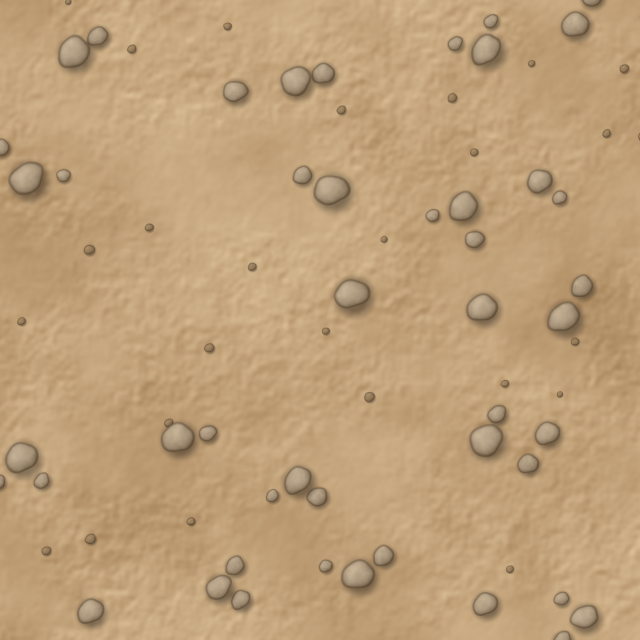
Give the GLSL for this texture, as a WebGL 1 fragment shader.

```glsl
precision highp float;
uniform vec2 u_resolution;

const vec3 SAND_DARK = vec3(0.705, 0.572, 0.410);
const vec3 SAND_LIGHT = vec3(0.832, 0.718, 0.560);
const vec3 STONE_DARK = vec3(0.31, 0.24, 0.16);
const vec3 STONE_LIGHT = vec3(0.75, 0.67, 0.56);
const vec3 GRIT_LIGHT = vec3(0.64, 0.53, 0.39);
const vec2 TO_LIGHT = vec2(-0.64, 0.77);

float hash(vec2 p) {
  vec3 q = fract(p.xyx * vec3(0.1031, 0.1030, 0.0973));
  q += dot(q, q.yzx + 33.33);
  return fract((q.x + q.y) * q.z);
}

vec2 hash2(vec2 p) {
  return vec2(hash(p + 17.3), hash(p + 61.7));
}

float noise(vec2 p) {
  vec2 i = floor(p);
  vec2 f = fract(p);
  f = f * f * (3.0 - 2.0 * f);
  float low = mix(hash(i), hash(i + vec2(1.0, 0.0)), f.x);
  float high = mix(hash(i + vec2(0.0, 1.0)), hash(i + 1.0), f.x);
  return mix(low, high, f.y);
}

float fbm(vec2 p) {
  float sum = 0.0;
  float weight = 0.5;
  for (int i = 0; i < 4; i++) {
    sum += weight * noise(p);
    p = mat2(1.6, 1.2, -1.2, 1.6) * p + 11.7;
    weight *= 0.5;
  }
  return sum / 0.9375;
}

// Height of the crumbly crust
float crust(vec2 p) {
  vec2 warp = vec2(noise(p * 30.0), noise(p * 30.0 + 40.0)) * 0.012;
  return 0.68 * noise((p + warp) * 68.0) + 0.32 * noise(p * 125.0 + 9.0);
}

vec3 sand(vec2 p) {
  float relief = crust(p) - crust(p + TO_LIGHT * 0.006);
  float roughness = mix(0.35, 1.15, smoothstep(0.32, 0.62, fbm(p * 7.0 + 50.0)));
  float tone = 0.52 + 1.15 * (fbm(p * 3.5 + 3.0) - 0.5);
  tone += 0.6 * (fbm(p * 17.0 + 20.0) - 0.5);
  tone += 0.95 * relief * roughness;
  return mix(SAND_DARK, SAND_LIGHT, clamp(tone, -0.35, 1.25));
}

// Lit, slightly lumpy ellipse with a soft contact shadow
vec3 addStone(vec3 base, vec2 p, vec2 center, float radius, float seed, vec3 tint) {
  vec2 d = (p - center) / radius;
  if (dot(d, d) > 4.0) return base;

  float shadow = 1.0 - smoothstep(0.65, 1.4, length(d + TO_LIGHT * 0.22));
  base *= 1.0 - 0.36 * shadow;

  float turn = 0.1 + 0.9 * seed;
  vec2 q = mat2(cos(turn), -sin(turn), sin(turn), cos(turn)) * d;
  q.y *= 1.12 + 0.22 * fract(seed * 7.0);
  float angle = atan(q.y, q.x);
  float rim = 1.0 + 0.05 * sin(3.0 * angle + seed * 20.0) + 0.025 * sin(5.0 * angle + seed * 41.0);
  float dist = length(q) / rim;

  float height = sqrt(max(0.0, 1.0 - dist * dist * dist));
  float light = 0.25 + 0.68 * height + 0.32 * dot(d, TO_LIGHT);
  light += 0.22 * (fbm(d * 2.5 + seed * 50.0) - 0.5);
  light *= 1.0 - 0.4 * smoothstep(0.8, 1.0, dist);
  vec3 stone = mix(STONE_DARK, tint, clamp(light, 0.0, 1.1));

  float blur = 1.0 / (u_resolution.y * radius) + 0.03;
  return mix(stone, base, smoothstep(1.0 - blur, 1.0 + blur, dist));
}

// Tiny half-buried grains
vec3 addGrit(vec3 color, vec2 p, float cells) {
  for (int y = -1; y <= 1; y++) {
    for (int x = -1; x <= 1; x++) {
      vec2 id = floor(p * cells) + vec2(float(x), float(y));
      vec2 center = (id + hash2(id + 200.0)) / cells;
      float radius = mix(0.004, 0.0085, hash(id + 230.0));
      if (hash(id + 260.0) < 0.5)
        color = addStone(color, p, center, radius, hash(id + 290.0), GRIT_LIGHT);
    }
  }
  return color;
}

// Pebbles, each with up to two smaller companions
vec3 addPebbles(vec3 color, vec2 p, float cells) {
  for (int y = -1; y <= 1; y++) {
    for (int x = -1; x <= 1; x++) {
      vec2 id = floor(p * cells) + vec2(float(x), float(y));
      if (hash(id + 5.0) > 0.76) continue;
      vec2 center = (id + mix(vec2(0.16), vec2(0.84), hash2(id))) / cells;
      float radius = mix(0.019, 0.030, hash(id + 31.0));
      float turn = 6.283 * hash(id + 47.0);
      for (int k = 0; k < 2; k++) {
        vec2 key = id + 80.0 + 23.0 * float(k);
        float small = mix(0.010, 0.019, hash(key));
        float angle = turn + float(k) * mix(1.2, 2.4, hash(key + 3.0));
        vec2 offset = vec2(cos(angle), sin(angle)) * (radius + small + 0.02 * hash(key + 7.0));
        if (hash(key + 11.0) < 0.5)
          color = addStone(color, p, center + offset, small, hash(key + 13.0), STONE_LIGHT * 0.96);
      }
      color = addStone(color, p, center, radius, hash(id + 71.0), STONE_LIGHT);
    }
  }
  return color;
}

void main() {
  vec2 p = gl_FragCoord.xy / u_resolution.y;
  vec3 color = sand(p);
  color = addGrit(color, p, 7.0);
  color = addPebbles(color, p, 5.0);
  gl_FragColor = vec4(color, 1.0);
}
```
